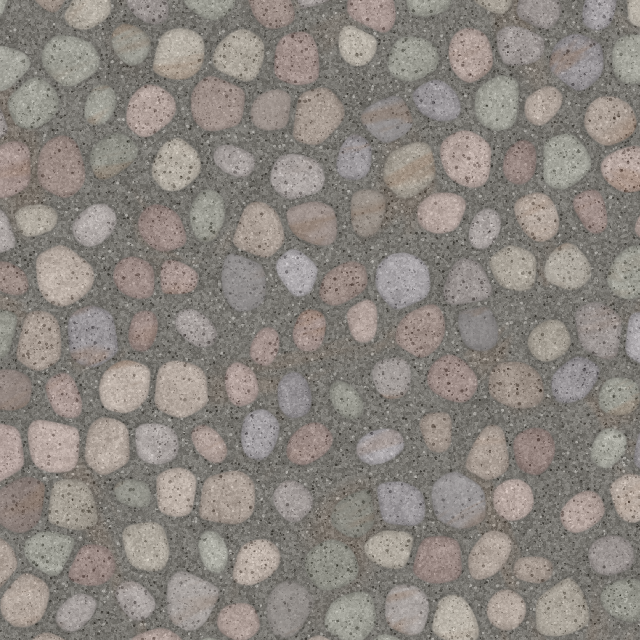
Give the GLSL for this texture, as a WebGL 2 fragment shader.

```glsl
#version 300 es
precision highp float;

uniform vec2 u_resolution;
out vec4 fragColor;

const float STONES_ACROSS = 11.5;
const float HALF_GAP = 0.055;
const vec3 MORTAR = vec3(0.472, 0.463, 0.442);
const vec3 RUST = vec3(0.58, 0.47, 0.39);
const vec3 STONE_TINTS[7] = vec3[7](
    vec3(0.650, 0.590, 0.565),  // pink
    vec3(0.635, 0.610, 0.600),  // grey
    vec3(0.670, 0.645, 0.605),  // cream
    vec3(0.625, 0.560, 0.540),  // rose
    vec3(0.615, 0.615, 0.580),  // sage
    vec3(0.660, 0.615, 0.580),  // sand
    vec3(0.625, 0.610, 0.620)); // lavender

vec2 hash2(vec2 p) {
    vec3 q = fract(p.xyx * vec3(0.1031, 0.1030, 0.0973));
    q += dot(q, q.yzx + 33.33);
    return fract((q.xx + q.yz) * q.zy);
}

mat2 rotation(float a) {
    return mat2(cos(a), sin(a), -sin(a), cos(a));
}

// Warped sine octaves, roughly -1 to 1
float layeredSines(vec2 p) {
    float sum = 0.0, amplitude = 0.6;
    for (int i = 0; i < 4; i++) {
        p = rotation(0.9) * p * 1.7 + 1.2 * sin(p.yx);
        sum += amplitude * sin(p.x) * cos(p.y);
        amplitude *= 0.65;
    }
    return sum;
}

// x: distance to the nearest grain centre, yz: random values of that grain
vec3 cellular(vec2 p) {
    vec2 base = floor(p);
    vec3 nearest = vec3(9.0);
    for (int y = -1; y <= 1; y++)
    for (int x = -1; x <= 1; x++) {
        vec2 cell = base + vec2(x, y);
        float d = length(cell + 0.15 + 0.7 * hash2(cell) - p);
        if (d < nearest.x) nearest = vec3(d, hash2(cell + 71.0));
    }
    return nearest;
}

// Scattered dots covering a given share of the grains
float specks(vec2 p, float density) {
    vec3 grain = cellular(p);
    float radius = mix(0.2, 0.48, grain.z);
    return step(grain.y, density) * (1.0 - smoothstep(radius * 0.5, radius, grain.x));
}

vec2 stoneCentre(vec2 cell) {
    float stagger = 0.5 * mod(cell.y, 2.0) - 0.25;
    return cell + 0.5 + vec2(stagger, 0.0) + 0.5 * (hash2(cell + 200.0) - 0.5);
}

float smoothMax(float a, float b, float k) {
    float h = max(k - abs(a - b), 0.0) / k;
    return max(a, b) + 0.25 * k * h * h;
}

// Rounded pebble outline, negative inside
float pebble(vec2 p, vec2 id) {
    vec2 form = hash2(id + 311.0), pose = hash2(id + 423.0);
    float longRadius = mix(0.36, 0.66, form.x);
    vec2 radii = longRadius * vec2(1.0, mix(0.62, 0.96, form.y));
    vec2 q = rotation(6.2832 * pose.x) * p / radii;
    q.y *= 1.0 + 0.3 * (pose.y - 0.3) * q.x;
    float power = mix(2.0, 2.7, pose.y);
    float len = pow(dot(pow(abs(q) + 1e-4, vec2(power)), vec2(1.0)), 1.0 / power);
    return (len - 1.0) * radii.y + 0.014 * layeredSines(p * 2.2 + id * 3.7);
}

// xy: stone cell, z: signed distance to the stone edge
vec3 stoneField(vec2 p) {
    vec2 base = floor(p), id = base, centre = vec2(9.0);
    for (int y = -2; y <= 2; y++)
    for (int x = -2; x <= 2; x++) {
        vec2 cell = base + vec2(x, y), offset = stoneCentre(cell) - p;
        if (dot(offset, offset) < dot(centre, centre)) { centre = offset; id = cell; }
    }
    // Softened distance to the bisectors rounds the cell corners
    float sum = 0.0;
    for (int y = -2; y <= 2; y++)
    for (int x = -2; x <= 2; x++) {
        vec2 cell = id + vec2(x, y), other = stoneCentre(cell) - p;
        if (x != 0 || y != 0)
            sum += exp(-16.0 * dot(0.5 * (centre + other), normalize(other - centre)));
    }
    float border = -log(sum) / 16.0;
    return vec3(id, smoothMax(pebble(-centre, id), HALF_GAP - border, 0.1));
}

vec3 mortarColour(vec2 p, float edge) {
    vec3 colour = MORTAR + 0.02 * layeredSines(p * 1.3);
    colour = mix(colour, RUST, 0.22 * smoothstep(0.25, 0.9, layeredSines(p * 0.8 + 5.0)));
    colour += 0.13 * (cellular(p * 21.0).y - 0.5) + 0.08 * (cellular(p * 40.0).z - 0.5);
    colour += 0.16 * specks(p * 12.0, 0.10) - 0.17 * specks(p * 15.0 + 40.0, 0.13);
    return colour * (1.0 - 0.10 * exp(-max(edge, 0.0) / 0.04));
}

vec3 stoneColour(vec2 p, vec2 id, float edge) {
    vec2 kind = hash2(id + 531.0), wear = hash2(id + 647.0);
    vec2 local = p + id * 7.3;
    vec3 colour = STONE_TINTS[int(kind.x * 6.99)] + 0.12 * (kind.y - 0.42);
    float mottle = layeredSines(local * 2.6);
    colour += 0.035 * mottle + 0.02 * layeredSines(local * 9.0);
    float stain = smoothstep(0.1, 0.8, layeredSines(local * 1.5 + 9.0));
    colour = mix(colour, RUST, stain * 0.55 * smoothstep(0.45, 1.0, wear.x));
    // Mineral grain, dark pits and pale flecks
    colour += 0.09 * (cellular(p * 24.0).y - 0.5) + 0.05 * (cellular(p * 43.0).z - 0.5);
    colour -= 0.20 * specks(p * 11.0, 0.20 * wear.y);
    colour -= 0.15 * specks(p * 19.0 + 13.0, 0.05 + 0.16 * wear.y);
    colour += 0.08 * specks(p * 14.0 + 27.0, 0.15);
    // Worn rim and a dusting of mortar
    colour *= mix(0.89, 1.01, smoothstep(0.0, 0.11, -edge));
    return mix(colour, MORTAR, 0.4 * smoothstep(0.82, 1.0, wear.x));
}

void main() {
    vec2 p = gl_FragCoord.xy / u_resolution.y * STONES_ACROSS;
    vec3 stone = stoneField(p);
    float softness = max(0.022, 0.8 * STONES_ACROSS / u_resolution.y);
    float cover = 1.0 - smoothstep(-softness, softness, stone.z);
    vec3 colour = mix(mortarColour(p, stone.z), stoneColour(p, stone.xy, stone.z), cover);
    fragColor = vec4(clamp(colour, 0.0, 1.0), 1.0);
}
```
